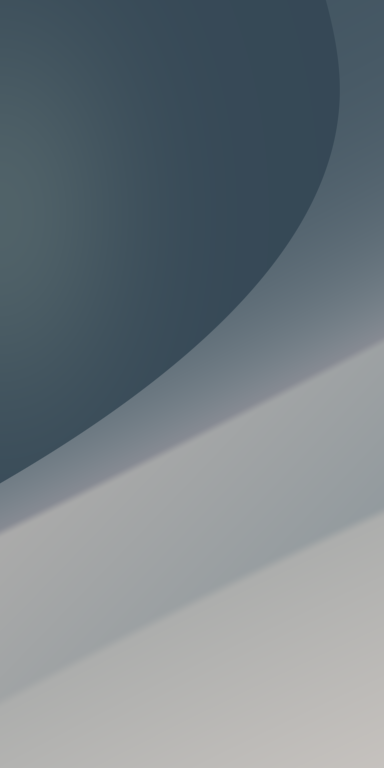
Give the GLSL for this background, as a WebGL 1 fragment shader.

```glsl
precision highp float;
// Calm layered backdrop: a dark curved sheet over slanted slate and pale grey bands.

uniform vec2 u_resolution;

// Dark sheet with a soft glow at its left side
vec3 sheetColor(vec2 p) {
  float glow = exp(-p.x * p.x / 0.12 - pow(abs(p.y - 0.28), 2.0) / 0.07);
  return mix(vec3(0.212, 0.284, 0.338), vec3(0.315, 0.385, 0.410), glow);
}

// Slate band that brightens towards its lower edge
vec3 slateColor(float height) {
  vec3 slate = mix(vec3(0.250, 0.325, 0.375), vec3(0.530, 0.565, 0.590), exp(-6.0 * height));
  return slate + vec3(0.005, -0.020, -0.012) * exp(-40.0 * height);
}

// Grey band that cools with depth and towards the right
vec3 greyColor(float depth, float x) {
  return mix(vec3(0.670, 0.670, 0.667), vec3(0.575, 0.605, 0.620), 0.45 * depth + 0.55 * x);
}

// Pale band that warms towards the lower right corner
vec3 paleColor(float depth) {
  return mix(vec3(0.675, 0.680, 0.675), vec3(0.775, 0.760, 0.745), clamp(depth / 0.334, 0.0, 1.0));
}

void main() {
  // Canvas fractions, with y measured downwards from the top
  vec2 p = gl_FragCoord.xy / u_resolution;
  p.y = 1.0 - p.y;

  // Depth below the two slanted edges, each slightly bowed
  float bow = p.x * (1.0 - p.x);
  float upper = p.y - (0.694 - 0.2513 * p.x + 0.010 * bow);
  float lower = p.y - (0.915 - 0.2490 * p.x - 0.020 * bow);

  // Bands, from top to bottom
  vec3 color = slateColor(max(-upper, 0.0));
  float greyDepth = clamp(upper / 0.221, 0.0, 1.0);
  color = mix(color, greyColor(greyDepth, p.x), smoothstep(-0.007, 0.008, upper));
  color = mix(color, paleColor(lower), smoothstep(-0.009, 0.009, lower));

  // Parabolic edge of the dark sheet, one pixel soft
  float drop = p.y - 0.117;
  float bend = 3.37 + 6.0 * min(drop, 0.0);
  float inside = 0.885 - bend * drop * drop - p.x;
  float slope = 2.0 * bend * drop * u_resolution.x / u_resolution.y;
  float edge = inside * u_resolution.x / length(vec2(1.0, slope));
  color = mix(color, sheetColor(p), smoothstep(-0.8, 0.8, edge));

  gl_FragColor = vec4(color, 1.0);
}
```
